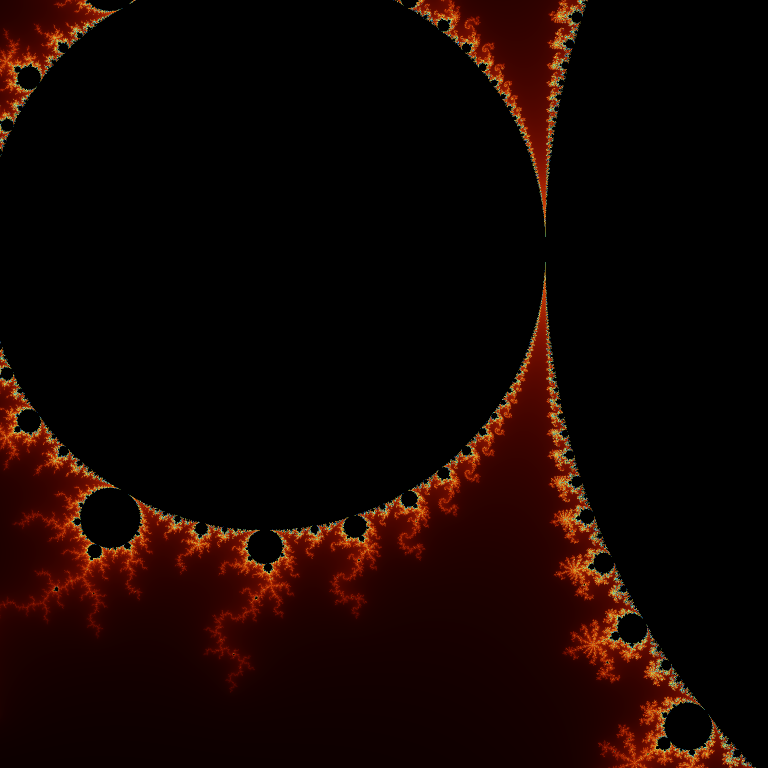
This background is drawn by a WebGL 2 fragment shader. Its source:

```glsl
#version 300 es
precision highp float;

// Mandelbrot set seen at the valley between its main cardioid and its
// period-two disc. Smooth escape counts feed a Bernstein polynomial palette
// running black, red, orange, teal, blue; a sample grid smooths the edges.

uniform vec2 u_resolution;
out vec4 fragColor;

const vec2 VIEW_CENTER = vec2(-0.894, -0.12);
const float VIEW_SIZE = 0.685;        // height of the view in the complex plane
const int MAX_STEPS = 500;
const float ESCAPE_RADIUS = 256.0;
const int GRID = 2;                   // samples per pixel side
const vec3 PALETTE_GAIN = vec3(8.5, 15.0, 9.0);

// True inside the two largest components, which need no iteration.
bool inMainBody(vec2 c) {
    float y2 = c.y * c.y;
    float x = c.x - 0.25;
    float q = x * x + y2;
    bool cardioid = q * (q + x) < 0.25 * y2;
    bool disc = (c.x + 1.0) * (c.x + 1.0) + y2 < 0.0625;
    return cardioid || disc;
}

// Continuous escape count scaled to 0..1; zero for points that stay bounded.
float escapeTime(vec2 c) {
    if (inMainBody(c)) return 0.0;
    vec2 z = vec2(0.0);
    for (int i = 0; i < MAX_STEPS; i++) {
        z = vec2(z.x * z.x - z.y * z.y, 2.0 * z.x * z.y) + c;
        float m = dot(z, z);
        if (m > ESCAPE_RADIUS * ESCAPE_RADIUS) {
            float count = float(i) - log2(log2(m));
            return clamp(count / float(MAX_STEPS), 0.0, 1.0);
        }
    }
    return 0.0;
}

// Each channel peaks later than the one before it.
vec3 palette(float t) {
    float s = 1.0 - t;
    return PALETTE_GAIN * vec3(s * s * s * t, s * s * t * t, s * t * t * t);
}

void main() {
    vec3 color = vec3(0.0);

    // Average a regular grid of samples within the pixel.
    for (int j = 0; j < GRID; j++) {
        for (int i = 0; i < GRID; i++) {
            vec2 offset = (vec2(i, j) + 0.5) / float(GRID) - 0.5;
            vec2 p = (gl_FragCoord.xy + offset - 0.5 * u_resolution) / u_resolution.y;
            color += palette(escapeTime(VIEW_CENTER + VIEW_SIZE * p));
        }
    }
    fragColor = vec4(color / float(GRID * GRID), 1.0);
}
```
